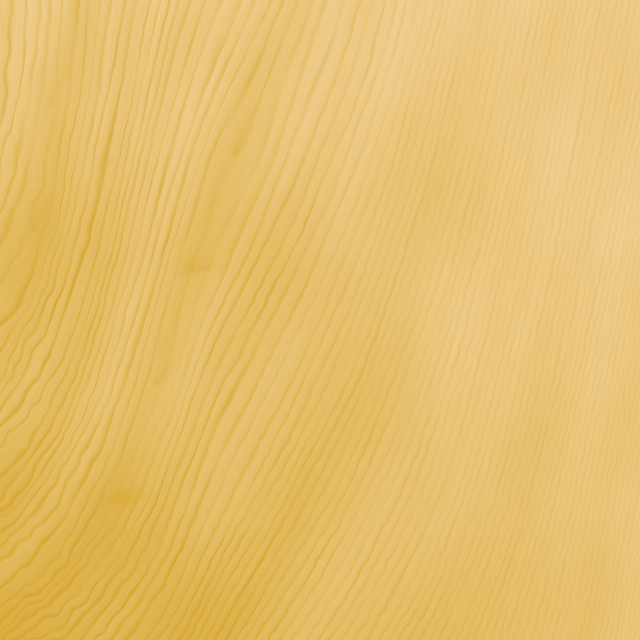
Reproduce this texture procedurally as a Shadertoy shader.

```glsl
// Pale honey-coloured softwood board with slanted, fanning grain and small knots.
#define OCHRE vec3(0.86, 0.69, 0.28)
#define CREAM vec3(0.92, 0.78, 0.50)
#define WIDE_RINGS 33.0
#define RING_CROWDING 66.0
#define LEFT_CONTRAST 0.56
#define RIGHT_CONTRAST 0.25
#define STREAK_AMOUNT 0.34
#define FIBRE_AMOUNT 0.10
#define KNOT_DEPTH 0.34

float hash1(float n) {
    return fract(sin(n * 12.9898) * 4375.85);
}

vec2 gradientAt(vec2 cell) {
    vec3 p = fract(cell.xyx * vec3(0.1031, 0.1030, 0.0973));
    p += dot(p, p.yzx + 33.33);
    float angle = 6.2832 * fract((p.x + p.y) * p.z);
    return vec2(cos(angle), sin(angle));
}

float gradientNoise(vec2 p) {
    vec2 i = floor(p), f = fract(p);
    vec2 u = f * f * f * (f * (f * 6.0 - 15.0) + 10.0);
    vec2 e = vec2(0.0, 1.0);
    float low = mix(dot(gradientAt(i), f), dot(gradientAt(i + e.yx), f - e.yx), u.x);
    float high = mix(dot(gradientAt(i + e), f - e), dot(gradientAt(i + e.yy), f - e.yy), u.x);
    return mix(low, high, u.y);
}

// Coordinate across the grain: its level lines follow the fibres.
float acrossGrain(vec2 uv) {
    float tilt = mix(0.52, 0.20, smoothstep(0.3, 0.95, uv.x));
    float leftSide = 1.0 - smoothstep(0.0, 0.36, uv.x);
    float bend = 0.9 * uv.y - 0.7 * uv.y * uv.y;
    float q = uv.x - tilt * (uv.y - 0.5) - leftSide * bend;
    float wobble = leftSide * (1.0 - 0.8 * uv.y);
    q += 0.028 * wobble * gradientNoise(uv * vec2(13.0, 11.0));
    q += 0.018 * wobble * gradientNoise(uv * vec2(36.0, 30.0) + 7.0);
    q += 0.0026 * gradientNoise(uv * vec2(45.0, 26.0));
    return q + 0.0022 * gradientNoise(uv * vec2(85.0, 60.0) + 23.0);
}

// Two slanted rows of knots: x = grain shift, y = calm area, z = shade.
vec3 knots(vec2 uv) {
    vec3 sum = vec3(0.0);
    for (int i = 0; i < 6; i++) {
        float n = float(i);
        vec2 center = i < 4 ? vec2(0.19, 0.22) + n * vec2(0.06, 0.18)
                            : vec2(0.05, 0.64) + (n - 4.0) * vec2(0.03, 0.20);
        vec2 d = uv - center;
        d += 0.012 * vec2(gradientNoise(uv * 24.0 + n), gradientNoise(uv * 31.0 - n));
        float u = d.x - 0.3 * d.y, v = d.y;
        float calm = exp(-pow(u / 0.038, 2.0) - pow(v / 0.09, 2.0));
        // Even knots are broad lips, odd ones are flames with the tip below.
        bool broad = i % 2 == 0 && i < 4;
        float width = broad ? 0.032 : 0.005 + 0.18 * clamp(v, 0.0, 0.06);
        float fade = broad ? 0.016 : 0.040;
        float shade = exp(-pow(u / width, 2.0)) * exp(-max(v, 0.0) / fade);
        shade *= smoothstep(-0.010, 0.001, v);
        sum += vec3(-0.50 * u * calm, calm, shade);
    }
    return sum;
}

void mainImage(out vec4 fragColor, in vec2 fragCoord) {
    vec2 uv = fragCoord / iResolution.xy;
    vec3 knot = knots(uv);
    float q = acrossGrain(uv) + knot.x;

    // Growth rings crowd together towards the right.
    float crowd = max(q - 0.35, 0.0);
    float phase = WIDE_RINGS * q + RING_CROWDING * crowd * crowd;
    phase += 1.1 * gradientNoise(vec2(q * 7.0, uv.y * 1.3));
    phase += 0.35 * gradientNoise(vec2(q * 30.0, uv.y * 6.0) + 11.0);
    float ring = floor(phase), t = fract(phase);

    // Each ring darkens late, ends sharply and leaves a faint pale edge.
    float start = mix(0.40, 0.66, hash1(ring));
    float dark = smoothstep(start, 0.84, t) * (1.0 - smoothstep(0.85, 0.98, t));
    float pale = smoothstep(0.0, 0.10, t) * (1.0 - smoothstep(0.10, 0.40, t));
    float strength = mix(LEFT_CONTRAST, RIGHT_CONTRAST, smoothstep(0.2, 0.75, uv.x));
    strength *= mix(0.65, 1.1, hash1(ring + 31.0));
    strength *= 1.0 + 1.1 * gradientNoise(vec2(ring * 0.73, uv.y * 12.0));
    strength *= 1.0 - 0.75 * min(knot.y, 1.0);
    strength *= 1.0 - smoothstep(0.45, 0.8, fwidth(phase));

    // Broad tone, long streaks and fine fibres.
    float tone = mix(mix(0.02, 0.83, uv.x), mix(0.91, 1.24, uv.x), uv.y);
    tone += STREAK_AMOUNT * gradientNoise(vec2(q * 8.0, uv.y * 1.5) + 3.7);
    tone += 0.10 * gradientNoise(vec2(q * 22.0, uv.y * 4.0) + 5.3);
    tone += 0.28 * gradientNoise(uv * vec2(5.0, 4.0) + 19.0);
    tone += FIBRE_AMOUNT * gradientNoise(vec2(q * 120.0, uv.y * 12.0));
    tone += strength * (0.22 * pale - dark);
    tone -= KNOT_DEPTH * knot.z + 0.06 * knot.y;

    fragColor = vec4(mix(OCHRE, CREAM, clamp(tone, -0.35, 1.35)), 1.0);
}
```
